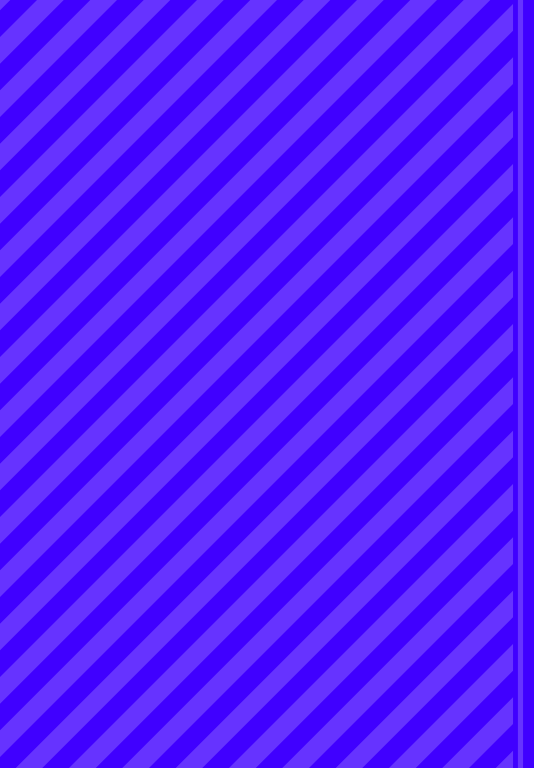
Write a WebGL 2 fragment shader that draws this pattern.

```glsl
#version 300 es
precision highp float;
// Diagonal violet stripes, ending at a plain right margin with a thin vertical rule.

// Lengths are fractions of the canvas height.
#define STRIPE_PERIOD (1.0 / 14.4)  // horizontal spacing of the stripes
#define STRIPE_CENTER 0.944         // phase of the light band, in periods
#define STRIPE_FILL   0.5           // light share of each period
#define MARGIN_WIDTH  0.0273        // plain strip at the right edge
#define RULE_CENTER   0.0176        // rule position, from the right edge
#define RULE_WIDTH    0.0067
#define DARK_VIOLET   vec3(0.25, 0.0, 1.0)
#define LIGHT_VIOLET  vec3(0.40, 0.20, 1.0)

uniform vec2 u_resolution;
out vec4 fragColor;

// Coverage of a shape from its inside-positive distance, one pixel soft.
float coverage(float insideDistance) {
  return clamp(insideDistance * u_resolution.y + 0.5, 0.0, 1.0);
}

// Rising 45 degree bands, measured from the upper left corner.
float diagonalStripes(vec2 fromTopLeft) {
  float phase = (fromTopLeft.x + fromTopLeft.y) / STRIPE_PERIOD;
  float offset = abs(fract(phase - STRIPE_CENTER + 0.5) - 0.5);
  return coverage((0.5 * STRIPE_FILL - offset) * STRIPE_PERIOD * inversesqrt(2.0));
}

void main() {
  vec2 fromTopLeft = vec2(gl_FragCoord.x, u_resolution.y - gl_FragCoord.y) / u_resolution.y;
  float fromRight = (u_resolution.x - gl_FragCoord.x) / u_resolution.y;

  // Stripes stop at the margin; the rule stands inside it.
  float stripes = diagonalStripes(fromTopLeft) * coverage(fromRight - MARGIN_WIDTH);
  float rule = coverage(0.5 * RULE_WIDTH - abs(fromRight - RULE_CENTER));

  fragColor = vec4(mix(DARK_VIOLET, LIGHT_VIOLET, max(stripes, rule)), 1.0);
}
```
